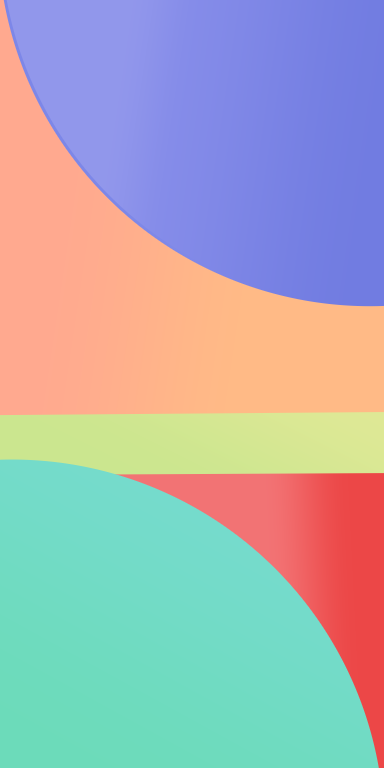
Write a Shadertoy shader that draws this background.

```glsl
// Flat paper-like composition: a peach field, a lime band over a red panel,
// and two large discs cropped by the canvas corners. Each part is a distance
// function with a soft edge, filled with its own slanted gradient.

// Coverage of a shape from its signed distance (negative inside).
float cover(float dist, float pixel) {
    return clamp(0.5 - dist / pixel, 0.0, 1.0);
}

float disc(vec2 p, vec2 center, float radius) {
    return length(p - center) - radius;
}

void mainImage(out vec4 fragColor, in vec2 fragCoord) {
    // Canvas spans 0..1 across and 0..2 upward.
    vec2 p = fragCoord / iResolution.xy * vec2(1.0, 2.0);
    float pixel = 2.0 / iResolution.y;

    // Peach field, warming to the right along a slight slant
    float slant = p.x - 0.15 * (p.y - 1.1);
    vec3 color = mix(vec3(1.0, 0.663, 0.56), vec3(1.0, 0.73, 0.525),
                     smoothstep(0.08, 0.68, slant));

    // Lime band, lighter toward the upper right
    vec3 lime = mix(vec3(0.798, 0.902, 0.56), vec3(0.87, 0.91, 0.585),
                    smoothstep(0.2, 1.15, p.x + 2.0 * (p.y - 0.85)));
    color = mix(color, lime, cover(p.y - mix(0.919, 0.927, p.x), pixel));

    // Red panel with a soft fold
    vec3 red = mix(vec3(0.95, 0.45, 0.455), vec3(0.925, 0.28, 0.28),
                   smoothstep(0.69, 0.92, p.x + 0.05 * (p.y - 0.6)));
    color = mix(color, red, cover(p.y - mix(0.763, 0.768, p.x), pixel));

    // Blue disc: a dark rim peeks out behind a slightly shifted face
    float fold = p.x - 0.15 * (p.y - 1.85);
    vec3 face = mix(vec3(0.57, 0.592, 0.922), vec3(0.525, 0.552, 0.915),
                    smoothstep(0.3, 0.5, fold));
    face = mix(face, vec3(0.443, 0.486, 0.882), smoothstep(0.38, 1.05, fold));
    vec3 rim = mix(vec3(0.49, 0.53, 0.91), face, smoothstep(0.3, 0.65, p.x));
    color = mix(color, rim, cover(disc(p, vec2(0.9635, 2.1716), 0.969), pixel));
    color = mix(color, face, cover(disc(p, vec2(0.9705, 2.1756), 0.969), pixel));

    // Teal disc, cooler toward its upper right
    vec3 teal = mix(vec3(0.425, 0.858, 0.73), vec3(0.46, 0.858, 0.802),
                    smoothstep(0.1, 1.05, 0.55 * p.x + p.y));
    color = mix(color, teal, cover(disc(p, vec2(0.031, -0.1667), 0.97), pixel));

    fragColor = vec4(color, 1.0);
}
```
